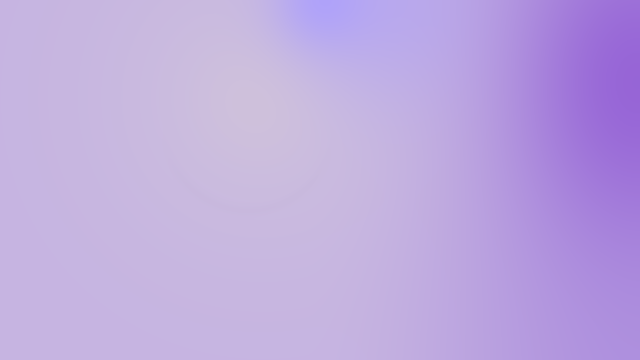
A Shadertoy shader for this background:

```glsl
// Soft round falloff: 1 at the centre, fading with distance
float glow(vec2 offset, float tightness) {
    return exp(-tightness * dot(offset, offset));
}

void mainImage(out vec4 fragColor, in vec2 fragCoord) {
    // Height spans 0..1; width is normalised to a 16:9 frame
    vec2 p = fragCoord / iResolution.xy * vec2(16.0 / 9.0, 1.0);

    // Lavender wash, deepening to the right
    vec3 color = mix(vec3(0.775, 0.705, 0.882), vec3(0.685, 0.57, 0.87),
                     smoothstep(0.85, 1.8, p.x));

    // Warm pale bloom with a tighter heart
    vec2 warm = p - vec2(0.73, 0.73);
    color = mix(color, vec3(0.805, 0.755, 0.865), 0.8 * glow(warm, 5.0));
    color = mix(color, vec3(0.825, 0.77, 0.845), 0.55 * glow(warm, 40.0));

    // Faint arc under the bloom
    vec2 arc = p - vec2(0.69, 0.65);
    float rim = length(arc) - 0.235;
    color -= 0.007 * exp(-6000.0 * rim * rim) * smoothstep(0.0, -0.2, arc.y);

    // Blue haze and its bright core at the top edge
    color = mix(color, vec3(0.71, 0.65, 0.945), 0.75 * glow(p - vec2(1.08, 0.99), 14.0));
    color = mix(color, vec3(0.68, 0.63, 0.985), 0.9 * glow(p - vec2(0.9, 1.0), 60.0));

    // Violet glow on the right, stretched vertically
    vec2 violet = (p - vec2(1.77, 0.77)) * vec2(1.0, 0.72);
    color = mix(color, vec3(0.59, 0.395, 0.84), glow(violet, 11.0));

    fragColor = vec4(color, 1.0);
}
```
